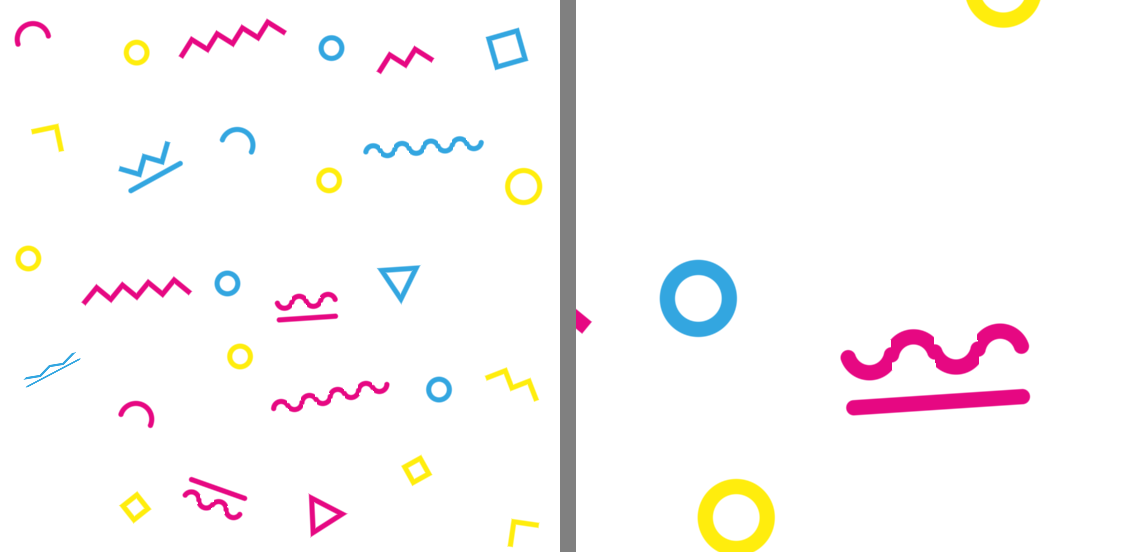
Left: the whole. Right: its middle third, enlarged.
A WebGL 1 fragment shader for this pattern:

```glsl
precision highp float;
// Scattered outline confetti: rings, squiggles, zigzags, arcs and polygons on white.

uniform vec2 u_resolution;

const vec3 PAPER = vec3(1.0);
const vec3 MAGENTA = vec3(0.90, 0.03, 0.51);
const vec3 YELLOW = vec3(1.0, 0.93, 0.05);
const vec3 BLUE = vec3(0.20, 0.65, 0.88);

// Lengths are fractions of the canvas height.
const float STROKE = 0.0046;      // half width of every line
const float ZIGZAG = 0.047;       // zigzag period
const float BUMP = 0.0262;        // half period of a wave
const float PAIR_GAP = 0.0152;    // offset of each half of a pair
const vec2 GRID = vec2(6.0, 5.0);

vec2 hash2(vec2 cell) {
  vec3 h = fract(vec3(cell.xyx) * vec3(0.1031, 0.1030, 0.0973));
  h += dot(h, h.yzx + 33.33);
  return fract((h.xx + h.yz) * h.zy);
}

mat2 rotation(float angle) {
  float c = cos(angle), s = sin(angle);
  return mat2(c, -s, s, c);
}

// Arc symmetric about +y with round ends.
float arc(vec2 p, float radius, float halfAngle) {
  p.x = abs(p.x);
  if (atan(p.x, p.y) < halfAngle) return abs(length(p) - radius);
  return length(p - radius * vec2(sin(halfAngle), cos(halfAngle)));
}

float ring(vec2 p, float radius) {
  return abs(length(p) - radius);
}

float bar(vec2 p, float halfLength) {
  return length(vec2(max(abs(p.x) - halfLength, 0.0), p.y));
}

float polygon(vec2 p, float sides, float apothem) {
  float sector = 6.28319 / sides;
  float angle = mod(atan(p.y, p.x), sector) - 0.5 * sector;
  return abs(length(p) * cos(angle) - apothem);
}

// Right-angled teeth, folded onto one leg, with mitred corners.
float zigzag(vec2 p, float period, float count) {
  float x = p.x + 0.5 * period * count;
  float tooth = clamp(floor(x / period), 0.0, count - 1.0);
  vec2 q = vec2(abs(x - (tooth + 0.5) * period) - 0.25 * period, p.y);
  vec2 leg = vec2(q.x - q.y, q.x + q.y) * 0.7071;
  return max(abs(leg.y), abs(leg.x) - 0.3536 * period);
}

// Chain of arcs bending up and down in turn.
float wave(vec2 p, float bump, float count) {
  float x = p.x + 0.5 * bump * count;
  float k = clamp(floor(x / bump), 0.0, count - 1.0);
  vec2 q = vec2(x - (k + 0.5) * bump, p.y * (1.0 - 2.0 * mod(k, 2.0)));
  return arc(q + vec2(0.0, 0.139 * bump), 0.519 * bump, 1.3);
}

// Distance to the centre line of the motif with this rank; also sets its ink.
float motif(float rank, vec2 p, out vec3 ink) {
  ink = MAGENTA;
  if (rank < 0.5 || rank > 28.5) return 1.0;           // empty cells
  if (rank < 2.5) return zigzag(p, ZIGZAG, 4.0);
  if (rank < 4.5) {
    if (rank > 3.5) ink = BLUE;
    return wave(p, BUMP, 8.0);
  }
  if (rank < 7.5 || rank > 23.5) ink = YELLOW;
  if (rank < 6.5) return zigzag(p, 0.058, 1.0);        // chevrons
  if (rank < 7.5 || rank > 27.5) return polygon(p, 4.0, 0.016);
  if (rank < 11.5 || rank > 23.5) {                    // rings, one large
    bool large = rank > 10.5 && rank < 11.5;
    if (rank < 10.5) ink = BLUE;
    else ink = YELLOW;
    return ring(p, large ? 0.029 : 0.0187);
  }
  if (rank < 15.5) {                                   // bar beside a squiggle
    p.y *= 1.0 - 2.0 * mod(rank, 2.0);
    vec2 low = p + vec2(0.0, PAIR_GAP);
    float line = bar(p - vec2(0.0, PAIR_GAP), 0.051);
    if (rank > 13.5) return min(line, wave(low, BUMP, 4.0));
    ink = BLUE;
    return min(line, zigzag(low, ZIGZAG, 2.0));
  }
  if (rank < 17.5) {
    if (rank > 16.5) ink = YELLOW;
    return zigzag(p, ZIGZAG, 2.0);
  }
  if (rank > 21.5 || (rank > 19.5 && rank < 20.5)) ink = BLUE;
  if (rank < 20.5) return arc(p, 0.0285, 1.62);
  if (rank < 22.5) return polygon(p, 3.0, 0.018);
  return polygon(p, 4.0, 0.0265);
}

void main() {
  vec2 p = gl_FragCoord.xy / u_resolution.y;
  vec2 cellSize = vec2(u_resolution.x / u_resolution.y, 1.0) / GRID;
  float soft = 1.0 / u_resolution.y;
  vec3 color = PAPER;

  for (int row = 0; row < 5; row++) {
    for (int col = 0; col < 6; col++) {
      vec2 cell = vec2(float(col), float(row));
      // Stepping by 7 visits each rank once and keeps long motifs apart.
      float rank = mod(7.0 * (cell.x + GRID.x * cell.y) + 0.01, 30.0) - 0.01;
      float freedom = rank > 0.5 && rank < 4.5 ? 0.4 : 1.0;
      vec2 jitter = (hash2(cell + 3.0) - 0.5) * vec2(0.32, 0.4) * freedom;
      vec2 stagger = vec2(0.16, -0.24) * (mod(cell.yx, 2.0) - 0.5);
      vec2 center = (cell + 0.5 + jitter + stagger) * cellSize;
      float turn = (hash2(cell + 17.0).x - 0.5) * 1.3;

      vec3 ink;
      float d = motif(rank, rotation(turn) * (p - center), ink) - STROKE;
      color = mix(ink, color, smoothstep(-soft, soft, d));
    }
  }
  gl_FragColor = vec4(color, 1.0);
}
```
